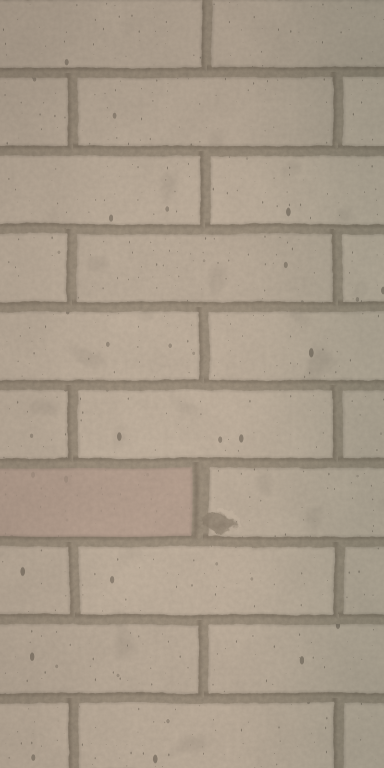
Reproduce this texture procedurally as a Shadertoy shader.

```glsl
// Weathered pale brick wall in running bond, with rough mortar joints.
// Each brick is a box distance roughened by gradient noise; pits, stains,
// one smooth replacement brick, a chipped corner and soft light go on top.

// Lengths are in canvas widths; y runs down and the canvas is 2 tall.
const vec2 CELL = vec2(0.690, 0.2034);      // brick plus joint
const vec2 FIRST_JOINT = vec2(0.190, 0.1895);
const float JOINT = 0.024;
const float CORNER = 0.004;
const float WANDER = 0.005;                 // slow drift of the joints
const float ROUGHNESS = 0.0045;             // ragged brick edges
const vec2 NEW_BRICK = vec2(-1.0, 5.0);     // column, row
const vec2 CHIP_POS = vec2(0.565, 1.362);
const vec2 CHIP_SIZE = vec2(0.058, 0.036);

const vec3 BRICK = vec3(0.722, 0.662, 0.592);
const vec3 PINK = vec3(0.690, 0.606, 0.545);
const vec3 MORTAR = vec3(0.590, 0.538, 0.470);
const vec3 SHADOW = vec3(0.475, 0.425, 0.365);
const vec3 PIT = vec3(0.42, 0.38, 0.33);
const vec3 RIGHT_TINT = vec3(0.895, 0.925, 0.925);

vec2 hash2(vec2 p) {
    vec3 a = fract(p.xyx * vec3(0.1031, 0.1030, 0.0973));
    a += dot(a, a.yzx + 33.33);
    return fract((a.xx + a.yz) * a.zy);
}

float cornerGradient(vec2 cell, vec2 offset) {
    float angle = 6.2832 * hash2(cell).x;
    return dot(vec2(cos(angle), sin(angle)), offset);
}

// Gradient noise, roughly -0.7 to 0.7
float noise(vec2 p) {
    vec2 i = floor(p), f = p - i;
    vec2 u = f * f * f * (f * (f * 6.0 - 15.0) + 10.0);
    vec2 e = vec2(0.0, 1.0);
    return mix(mix(cornerGradient(i, f), cornerGradient(i + e.yx, f - e.yx), u.x),
               mix(cornerGradient(i + e, f - e), cornerGradient(i + e.yy, f - e.yy), u.x), u.y);
}

float fbm(vec2 p) {
    float sum = 0.0, gain = 0.6;
    for (int i = 0; i < 4; i++) {
        sum += gain * noise(p);
        p = p * 2.03 + 17.3;
        gain *= 0.5;
    }
    return sum;
}

float roundBox(vec2 p, vec2 halfSize) {
    vec2 d = abs(p) - halfSize + CORNER;
    return length(max(d, 0.0)) + min(max(d.x, d.y), 0.0) - CORNER;
}

// Small dark holes scattered over two grid sizes
float pits(vec2 p, float pixel) {
    float cover = 0.0;
    for (int k = 0; k < 2; k++) {
        float grid = k == 0 ? 0.032 : 0.12;
        vec2 cell = floor(p / grid) + float(k) * 57.0 + 100.0;
        vec2 centre = 0.2 + 0.6 * hash2(cell);
        vec2 pick = hash2(cell + 31.7);
        vec2 offset = (fract(p / grid) - centre) * grid;
        offset.y *= mix(1.0, 0.5, pick.y);
        float radius = grid * mix(0.025, 0.05, pick.y);
        float spot = 1.0 - smoothstep(radius - pixel * 0.5, radius + pixel * 0.5, length(offset));
        cover = max(cover, spot * step(pick.x, 0.4) * mix(0.25, 0.65, pick.y));
    }
    return cover;
}

void mainImage(out vec4 fragColor, in vec2 fragCoord) {
    vec2 uv = fragCoord / iResolution.xy;
    vec2 p = vec2(uv.x, 2.0 * (1.0 - uv.y));
    float pixel = max(1.0 / iResolution.x, 2.0 / iResolution.y);

    // Running bond: odd rows move by half a brick
    vec2 w = p + WANDER * vec2(noise(p * 6.0 + 40.0), noise(p * vec2(5.0, 3.0) + 9.0));
    float row = floor((w.y - FIRST_JOINT.y) / CELL.y);
    float shift = 0.5 * mod(row, 2.0) * CELL.x + 0.010 * (hash2(vec2(row + 20.0, 3.0)).x - 0.5);
    vec2 local = w - FIRST_JOINT - vec2(shift, 0.0);
    vec2 id = floor(local / CELL);
    vec2 q = local - (id + 0.5) * CELL;
    float isNew = step(length(id - NEW_BRICK), 0.5);

    // Ragged outline; the replacement brick is shorter and crisper
    vec2 halfSize = 0.5 * (CELL - JOINT);
    float ragged = fbm(p * 34.0) + 1.3 * max(noise(p * 22.0 + 70.0) - 0.25, 0.0);
    q.x += 0.009 * isNew;
    float d = roundBox(q, halfSize - vec2(0.009 * isNew, 0.0));
    d += ROUGHNESS * mix(1.0, 0.15, isNew) * ragged + 0.001;
    float brickMask = 1.0 - smoothstep(-0.75 * pixel, 0.75 * pixel, d);

    // Mortar, darker beneath and to the right of each brick
    float grain = fbm(p * 75.0);
    vec2 past = q - halfSize;
    float shade = 1.0 - smoothstep(0.0, 0.5 * JOINT, abs(max(past.x, past.y)));
    vec3 mortar = mix(MORTAR, SHADOW, 0.55 * shade) * (1.0 + 0.10 * grain);

    // Brick face: tone per brick, blotches, grain, pits and worn rim
    float tone = 0.035 * (hash2(id + 50.0).y - 0.5);
    vec3 face = mix(BRICK, PINK, isNew) * (1.0 + tone + 0.035 * fbm(p * 9.0) + 0.05 * grain);
    float stain = smoothstep(0.30, 0.55, noise(p * 8.0 + 5.0));
    face *= 1.0 - 0.06 * stain * (1.0 - isNew);
    face = mix(face, PIT, pits(p, pixel) * mix(1.0, 0.35, isNew));
    face *= 1.0 - 0.07 * smoothstep(-0.009, 0.0, d);
    vec3 color = mix(mortar, face, brickMask);

    // Chipped corner with a pale curved flake above it
    vec2 c = (p - CHIP_POS) / CHIP_SIZE;
    float r = length(c) + 0.7 * fbm(p * 28.0 + 3.0);
    float chip = 1.0 - smoothstep(0.65, 0.85, r);
    color = mix(color, mix(SHADOW, MORTAR, 0.5 + fbm(p * 45.0)), 0.75 * chip);
    float flake = 1.0 - smoothstep(0.05, 0.15, abs(r - 0.98));
    color = mix(color, BRICK * 1.06, 0.55 * flake * step(0.0, c.x) * step(c.y, 0.3));

    // Soft light: dim at the top and left, cool grey at the right
    float light = 1.0 - 0.075 * (1.0 - smoothstep(0.0, 0.7, p.y));
    light -= 0.05 * (1.0 - smoothstep(0.0, 0.35, p.x));
    light -= 0.03 * smoothstep(1.5, 2.0, p.y);
    color *= light * mix(vec3(1.0), RIGHT_TINT, smoothstep(0.55, 1.0, p.x));
    fragColor = vec4(color, 1.0);
}
```
